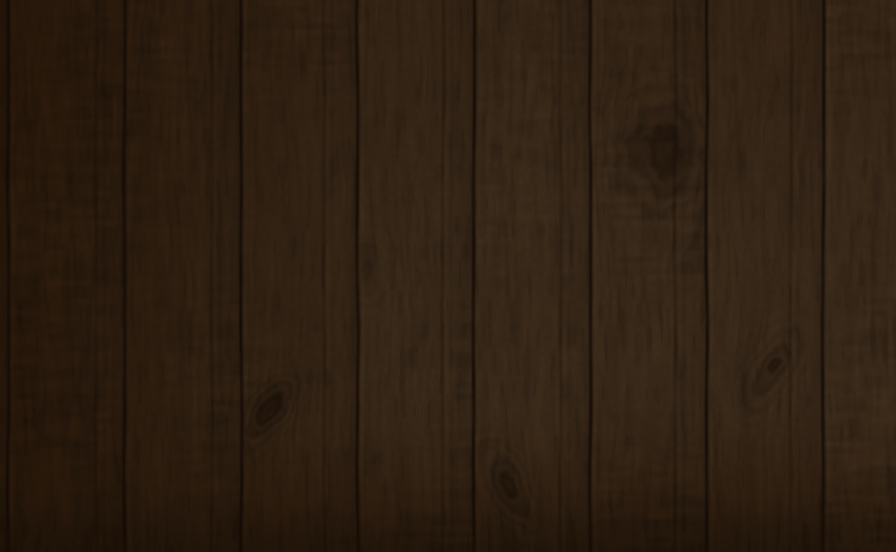
Give the GLSL for this texture, as a WebGL 1 fragment shader.

```glsl
precision highp float;
// Dark brown vertical wood planks with seams, side grooves, fine grain and knots.

uniform vec2 u_resolution;

float hash(vec2 p) {
  vec3 q = fract(p.xyx * vec3(0.1031, 0.1030, 0.0973));
  q += dot(q, q.yzx + 33.33);
  return fract((q.x + q.y) * q.z);
}

float noise(vec2 p) {
  vec2 i = floor(p), f = fract(p);
  f = f * f * (3.0 - 2.0 * f);
  return mix(mix(hash(i), hash(i + vec2(1.0, 0.0)), f.x),
             mix(hash(i + vec2(0.0, 1.0)), hash(i + vec2(1.0, 1.0)), f.x), f.y);
}

float fbm(vec2 p) {
  float sum = 0.0, amp = 0.5;
  for (int i = 0; i < 4; i++) {
    sum += amp * noise(p);
    p = p * 2.03 + 7.1;
    amp *= 0.5;
  }
  return sum;
}

// Soft line, measured in canvas widths
float line(float dist, float halfWidth) {
  float soft = max(0.002, 1.0 / u_resolution.x);
  return 1.0 - smoothstep(halfWidth - soft, halfWidth + soft, abs(dist));
}

void main() {
  vec2 uv = gl_FragCoord.xy / u_resolution;
  float tall = u_resolution.y / u_resolution.x;
  vec2 p = vec2(uv.x, uv.y * tall);

  // Planks: about seven and a half across, with slightly uneven edges
  float across = (p.x - 0.009) / 0.13;
  across += 0.016 * (noise(vec2(floor(across + 0.5) * 9.0 + 40.0, p.y * 12.0)) - 0.5);
  float id = floor(across);
  float f = across - id;
  float seed = hash(vec2(id + 12.0, 5.0));

  // One knot per plank, stepped by the golden ratio; none on the left planks
  float knotY = fract(0.61 * id + 0.678 + 0.36 * step(id, 2.5));
  float knotX = 0.37 - 0.29 * cos((id - 2.9) * 1.25);
  float big = exp(-2.0 * (id - 5.0) * (id - 5.0));
  float knotSize = 0.02 + 0.02 * big;
  float hasKnot = step(1.5, id) * step(id, 6.5) * (1.0 - 0.6 * step(abs(id - 3.0), 0.5));
  vec2 d = vec2((f - knotX) * 0.13, p.y - knotY * tall) / knotSize;
  d.x -= 0.5 * d.y * cos(id * 1.55 + 3.1) * (1.0 - big);
  d.y *= 0.62;
  float r = length(d) + 0.9 * (fbm(p * 32.0 + 3.0) - 0.47);
  float halo = hasKnot * exp(-0.6 * r * r);

  // Fibres run along the plank and bend around the knot
  vec2 g = p + vec2(id * 3.7 + 5.0, id * 1.3 + 2.0);
  g.x += 0.012 * (fbm(p * vec2(9.0, 7.0) + id * 4.0) - 0.5) - 0.5 * knotSize * d.x * halo;
  float fibre = noise(g * vec2(210.0, 22.0)) - 0.5;
  float pores = smoothstep(0.62, 0.85, noise(g * vec2(240.0, 34.0) + 9.0));
  float streak = fbm(g * vec2(60.0, 5.0)) - 0.47;
  float speckle = noise(p * vec2(230.0, 190.0)) - 0.5;
  float sawMarks = noise(g * vec2(34.0, 150.0)) - 0.5;
  float blotch = fbm(g * vec2(9.0, 6.0)) - 0.47;
  float rings = sin(r * 13.0 + 3.0 * fbm(p * 30.0));

  // Light falls on the centre right and fades to the left and bottom
  float lit = smoothstep(-0.08, 0.56, uv.x) * smoothstep(-0.12, 0.34, uv.y);
  lit *= 1.04 - 0.26 * smoothstep(0.5, 1.0, uv.y);
  lit += 0.2 * blotch + 0.08 * (seed - 0.5);
  vec3 color = mix(vec3(0.142, 0.083, 0.033), vec3(0.212, 0.152, 0.094), clamp(lit, 0.0, 1.0));
  color *= 1.0 - 0.16 * smoothstep(0.12, 0.0, uv.y);

  // Grain and knots
  float sawAmount = 0.18 * smoothstep(0.3, 0.75, noise(p * vec2(7.0, 5.0) + id));
  color *= 1.0 + 0.14 * fibre + 0.15 * streak + 0.07 * speckle + sawAmount * sawMarks;
  color *= 1.02 - 0.09 * pores;
  color *= 1.0 + halo * (0.12 * rings - 0.08);
  vec3 shade = vec3(0.085, 0.045, 0.018);
  color = mix(color, shade, 0.5 * hasKnot * exp(-2.6 * r * r));

  // Narrow side strip with a shallow groove that fades in and out
  float groove = (f - 0.73 - 0.05 * (seed - 0.5)) * 0.13;
  float worn = 0.55 + 0.45 * noise(vec2(id * 5.0 + 3.0, p.y * 22.0));
  color *= 1.0 - 0.03 * smoothstep(-0.001, 0.004, groove);
  color = mix(color, shade, 0.38 * worn * line(groove, 0.0018));
  color *= 1.0 + 0.07 * line(groove - 0.0045, 0.0012);
  color = mix(color, shade, 0.16 * worn * line(groove - 0.010, 0.0012));

  // Dark seams with a soft shadow on the left and a faint lit edge on the right
  float seam = min(f, 1.0 - f) * 0.13;
  float depth = 0.66 + 0.24 * noise(vec2(floor(across + 0.5) * 7.0, p.y * 26.0));
  color = mix(color, shade, 0.24 * exp((f - 1.0) * 0.13 / 0.006));
  color *= 1.0 + 0.09 * line(f * 0.13 - 0.0055, 0.0014);
  color = mix(color, shade * 0.85, depth * line(seam, 0.0017));

  gl_FragColor = vec4(color, 1.0);
}
```
